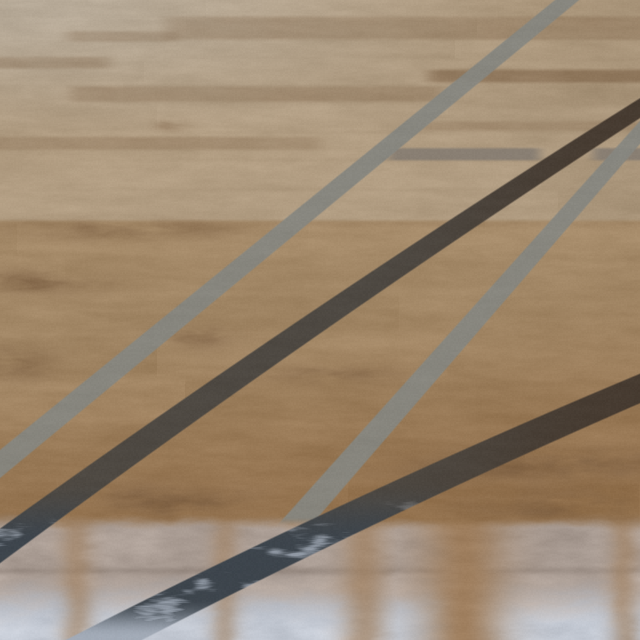
This texture is drawn by a WebGL 2 fragment shader. Its source:

```glsl
#version 300 es
precision highp float;
// A varnished plank floor with grey and dark court lines and window glare along its lower edge.
uniform vec2 u_resolution;
out vec4 fragColor;

const vec3 PALE_WOOD   = vec3(0.685, 0.605, 0.500);
const vec3 BLEACHED    = vec3(0.725, 0.675, 0.605);
const vec3 MID_WOOD    = vec3(0.640, 0.535, 0.405);
const vec3 WARM_WOOD   = vec3(0.585, 0.455, 0.315);
const vec3 STAIN       = vec3(0.440, 0.330, 0.225);
const vec3 GREY_PAINT  = vec3(0.525, 0.525, 0.500);
const vec3 MAUVE_PAINT = vec3(0.520, 0.485, 0.445);
const vec3 DARK_PAINT  = vec3(0.305, 0.285, 0.260);
const vec3 DARK_WARM   = vec3(0.275, 0.230, 0.190);
const vec3 WET_PAINT   = vec3(0.240, 0.270, 0.300);
const vec3 HAZE        = vec3(0.685, 0.640, 0.615);
const vec3 GLARE       = vec3(0.790, 0.825, 0.880);
const vec3 GLARE_WOOD  = vec3(0.625, 0.500, 0.375);
const float SEAM_Y = 0.655;   // pale boards start above this
const float GLARE_Y = 0.183;  // glare starts below this
const float HORIZON = 2.0;
const float ROW_DENSITY = 35.0;
const float ROW_TINT = 0.032;
const float GRAIN = 0.018;
const float SPECKLE = 0.014;

// Dark boards: centre x, centre y, half length, half height
const vec4 BOARDS[7] = vec4[7](
  vec4(0.68, 0.956, 0.42, 0.018), vec4(0.19, 0.943, 0.085, 0.008),
  vec4(0.86, 0.881, 0.19, 0.010), vec4(0.40, 0.853, 0.29, 0.012),
  vec4(0.05, 0.902, 0.12, 0.009), vec4(0.22, 0.776, 0.28, 0.010),
  vec4(0.85, 0.803, 0.20, 0.007));
// Soft stains, same layout
const vec4 STAINS[9] = vec4[9](
  vec4(0.20, 0.642, 0.15, 0.015), vec4(0.31, 0.476, 0.06, 0.018),
  vec4(0.52, 0.416, 0.10, 0.014), vec4(0.02, 0.432, 0.06, 0.024),
  vec4(0.26, 0.215, 0.13, 0.028), vec4(0.90, 0.210, 0.15, 0.025),
  vec4(0.85, 0.275, 0.24, 0.024), vec4(0.27, 0.804, 0.025, 0.008),
  vec4(0.06, 0.560, 0.10, 0.018));
// Wood showing between window reflections: centre x, width, strength
const vec3 GAPS[5] = vec3[5](
  vec3(0.12, 0.025, 0.60), vec3(0.35, 0.022, 0.55), vec3(0.57, 0.035, 0.70),
  vec3(0.725, 0.065, 1.0), vec3(0.975, 0.022, 0.60));

float hash(vec2 p) {
  p = fract(p * vec2(0.1031, 0.1130));
  p += dot(p, p.yx + 33.33);
  return fract((p.x + p.y) * p.x * 17.0);
}

// Rotated, warped sine layers, roughly -1 to 1
float sineLayers(vec2 p) {
  float sum = 0.0, amp = 0.5;
  for (int i = 0; i < 5; i++) {
    p = mat2(0.8, 0.6, -0.6, 0.8) * p * 1.75 + 1.7;
    sum += amp * sin(p.x + 1.4 * sin(p.y * 0.8)) * cos(p.y + sin(p.x * 0.6));
    amp *= 0.68;
  }
  return sum;
}

// Coverage of a stripe from its signed height offset, slope and half height
float stripe(float offset, float slope, float halfHeight, float aa) {
  return smoothstep(aa, -aa, (abs(offset) - halfHeight) / sqrt(1.0 + slope * slope));
}

float board(vec2 p, vec4 b, float soft) {
  vec2 d = abs(p - b.xy) - b.zw;
  return smoothstep(soft * 5.0, -soft * 5.0, d.x) * smoothstep(soft, -soft, d.y);
}

vec3 wood(vec2 p, float grain, float blotch) {
  vec3 low = mix(WARM_WOOD, MID_WOOD, smoothstep(0.17, 0.55, p.y - 0.10 * (p.x - 0.4)));
  vec3 high = mix(PALE_WOOD, BLEACHED, smoothstep(0.75, 1.0, p.y) * smoothstep(0.9, 0.0, p.x));
  high -= 0.025 * smoothstep(0.6, 1.0, p.x);
  vec3 c = mix(low, high, smoothstep(-0.004, 0.004, p.y - SEAM_Y));
  // Rows thin out with distance; each holds randomly shaded boards
  float depth = ROW_DENSITY / (HORIZON - p.y);
  float row = floor(depth), edge = fract(depth);
  float cell = floor(p.x * 2.2 + 5.0 * hash(vec2(row, 3.0)));
  float tint = hash(vec2(cell + 7.0, row)) - 0.5;
  c += ROW_TINT * tint * smoothstep(0.0, 0.12, edge) * smoothstep(1.0, 0.88, edge);
  for (int i = 0; i < 7; i++)
    c = mix(c, STAIN, board(p, BOARDS[i], 0.004) * (i == 2 ? 0.46 : 0.23 + 0.10 * blotch));
  for (int i = 0; i < 9; i++) {
    vec2 d = (p - STAINS[i].xy) / STAINS[i].zw;
    c = mix(c, STAIN, exp(-dot(d, d)) * clamp(0.36 + 0.60 * blotch, 0.0, 0.8));
  }
  c = mix(c, STAIN, 0.10 * exp(-pow((p.y - SEAM_Y + 0.006) / 0.005, 2.0)));
  return c + GRAIN * grain + 0.018 * blotch;
}

void main() {
  vec2 p = gl_FragCoord.xy / u_resolution;
  float aa = 1.2 / min(u_resolution.x, u_resolution.y);
  float grain = sineLayers(p * vec2(12.0, 75.0));
  float blotch = sineLayers(p * vec2(9.0, 27.0) + 4.0);
  vec3 c = wood(p, grain, blotch);

  // Window glare, broken by columns of wood
  float gap = 0.0;
  for (int i = 0; i < 5; i++) {
    float d = (p.x + 0.006 * blotch - GAPS[i].x) / GAPS[i].y;
    gap = max(gap, GAPS[i].z * exp(-d * d));
  }
  float wet = smoothstep(0.012, -0.012, p.y - GLARE_Y + 0.008 * blotch);
  float bright = smoothstep(0.10, 0.02, p.y + 0.020 * blotch);
  vec3 shine = mix(HAZE, GLARE, bright) + 0.06 * blotch;
  shine -= 0.07 * exp(-pow((p.y - 0.108) / 0.006, 2.0));
  c = mix(c, mix(shine, GLARE_WOOD + 0.02 * grain, gap), wet * 0.92);

  // Grey lines and the level mark between them
  float levelMark = board(p, vec4(0.725, 0.759, 0.118, 0.0095), 0.003)
                  + board(p, vec4(0.990, 0.759, 0.063, 0.0095), 0.003);
  c = mix(c, MAUVE_PAINT, 0.9 * levelMark);
  float greyLeft = stripe(p.y - 0.275 - 0.818 * p.x, 0.818, mix(0.022, 0.0145, p.x), aa);
  float greyRight = stripe(p.y + 0.344 - 1.137 * p.x, 1.137, mix(0.040, 0.018, p.x), aa);
  greyRight *= smoothstep(0.178, 0.192, p.y);
  c = mix(c, GREY_PAINT + 0.010 * grain, 0.95 * max(greyLeft, greyRight));

  // Dark curved lines, glossy where they meet the glare
  float darkUpper = stripe(p.y - 0.147 - p.x * (0.729 - 0.045 * p.x), 0.69,
                           mix(0.027, 0.0155, p.x), aa);
  float darkLower = stripe(p.y + 0.085 - p.x * (0.530 - 0.052 * p.x), 0.47,
                           mix(0.032, 0.023, p.x), aa);
  vec3 paint = mix(DARK_PAINT, DARK_WARM, smoothstep(0.55, 1.0, p.x)) + 0.010 * grain;
  float glint = smoothstep(0.1, 0.9, blotch + 0.5 * grain) * 0.6;
  vec3 gloss = mix(WET_PAINT, GLARE, max(glint, 0.72 * smoothstep(0.065, 0.005, p.y)));
  paint = mix(paint, gloss, smoothstep(0.25, 0.15, p.y));
  c = mix(c, paint, max(darkUpper, darkLower));

  c += SPECKLE * (hash(floor(p * 400.0)) - 0.5);
  fragColor = vec4(clamp(c, 0.0, 1.0), 1.0);
}
```
